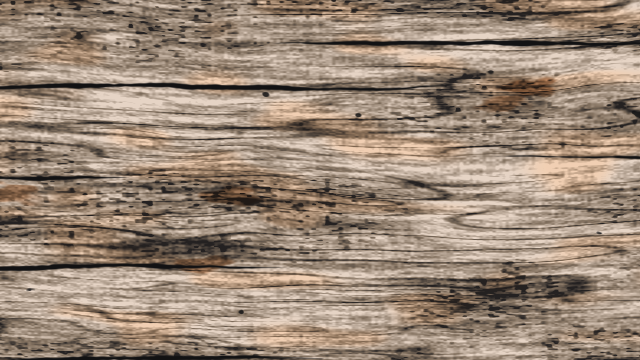
A Shadertoy shader for this texture:

```glsl
// Weathered timber: long horizontal fibres, thin seams, deep tapering cracks.
// Stretched value noise drives one tone, which a three-stop colour ramp turns
// into wood; knots, pits and cracks are laid over it with distance functions.

const vec3 DARK_WOOD  = vec3(0.20, 0.18, 0.17);
const vec3 MID_WOOD   = vec3(0.52, 0.45, 0.38);
const vec3 LIGHT_WOOD = vec3(0.84, 0.77, 0.71);
const vec3 CRACK_BLACK = vec3(0.07, 0.07, 0.075);
const vec3 KNOT_TINT  = vec3(0.90, 0.76, 0.64);
const vec3 WARM_TINT  = vec3(1.05, 0.98, 0.91);
const float BASE_TONE = 0.695;
const float CRACK_HALF_WIDTH = 0.0068;
const float BOARD_WIDTH = 1.78;
const int LEFT_CRACKS = 4;
const int RIGHT_CRACKS = 2;
const int KNOTS = 5;
const int HOLES = 7;

float hash(vec2 p) {
    return fract(sin(dot(p, vec2(127.1, 311.7))) * 43758.55);
}

float noise(vec2 p) {
    vec2 i = floor(p), f = fract(p);
    f = f * f * (3.0 - 2.0 * f);
    return mix(mix(hash(i), hash(i + vec2(1, 0)), f.x),
               mix(hash(i + vec2(0, 1)), hash(i + vec2(1, 1)), f.x), f.y);
}

// Noise centred on zero
float grain(vec2 p) { return noise(p) - 0.5; }

// Thin broken lines along the mid contour of stretched noise
float seams(vec2 p, vec2 scale, float width) {
    float line = 1.0 - smoothstep(0.0, width, abs(grain(p * scale)));
    return line * smoothstep(0.38, 0.65, noise(p * scale * 0.4 + 31.0));
}

// Signed distance to a wandering crack that tapers towards both ends
float crack(vec2 p, float y, float x0, float x1, float width) {
    float t = clamp((p.x - x0) / (x1 - x0), 0.0, 1.0);
    float taper = sqrt(max(4.0 * t * (1.0 - t), 0.0));
    float path = y + 0.018 * grain(vec2(p.x * 3.0, y * 37.0))
                   + 0.005 * grain(vec2(p.x * 17.0, y * 53.0));
    float ragged = 0.55 + 0.7 * noise(vec2(p.x * 9.0, y * 71.0))
                        + 0.3 * grain(p * vec2(60.0, 90.0));
    return abs(p.y - path) - width * (taper * ragged * 1.2 - 0.25);
}

float cracks(vec2 p) {
    float d = 1.0;
    for (int i = 0; i < LEFT_CRACKS; i++) {
        float k = float(i);
        float reach = 0.9 + 0.55 * sin(2.6 * k * k - 2.8 * k);
        d = min(d, crack(p, 0.008 + 0.25 * k, -0.3, reach, CRACK_HALF_WIDTH));
    }
    for (int i = 0; i < RIGHT_CRACKS; i++) {
        float k = float(i);
        d = min(d, crack(p, 0.565 + 0.315 * k, 1.4 - 0.65 * k, 2.1,
                         CRACK_HALF_WIDTH * (0.65 + 0.35 * k)));
    }
    return d;
}

void mainImage(out vec4 fragColor, in vec2 fragCoord) {
    vec2 p = fragCoord / iResolution.y;
    float soft = 1.0 / iResolution.y;

    // Fibres bend slowly along the board
    vec2 q = p;
    q.y += 0.06 * grain(p * vec2(1.5, 4.0)) + 0.014 * grain(p * vec2(6.0, 14.0));

    // Layered fibres, from broad bands to fine speckle
    float weather = 0.65 * noise(q * vec2(2.2, 9.0) + 7.0)
                  + 0.35 * noise(q * vec2(7.0, 28.0) + 3.0);
    float tone = BASE_TONE - 0.34 * (weather - 0.5);
    tone += 0.20 * grain(q * vec2(3.0, 42.0));
    tone += 0.30 * grain(q * vec2(6.0, 105.0) + 11.0);
    tone += 0.26 * grain(q * vec2(22.0, 190.0) + 23.0);
    tone += 0.24 * grain(q * vec2(110.0, 230.0) + 47.0);

    // Seams and dark pits, strongest in the weathered areas
    tone -= 0.36 * seams(q, vec2(2.0, 27.0), 0.07);
    tone -= 0.24 * seams(q + 5.0, vec2(4.5, 62.0), 0.11);
    float pits = smoothstep(0.60, 0.90, noise(q * vec2(55.0, 160.0) + 61.0));
    tone -= 0.38 * pits * smoothstep(0.45, 0.75, weather);

    // Worn brown knots
    float knot = 0.0;
    for (int i = 0; i < KNOTS; i++) {
        vec2 id = vec2(float(i), 4.0);
        vec2 centre = vec2(BOARD_WIDTH * hash(id), 0.15 + 0.7 * hash(id + 9.0));
        vec2 size = vec2(0.07, 0.02) * (0.6 + 0.8 * hash(id + 17.0));
        float r = length((q - centre) / size) + 0.9 * grain(q * vec2(25.0, 70.0));
        knot = max(knot, 1.0 - smoothstep(0.75, 1.2, r));
    }
    tone -= 0.10 * knot;

    // Small ragged holes
    float hole = 0.0;
    for (int i = 0; i < HOLES; i++) {
        vec2 id = vec2(float(i), 29.0);
        vec2 centre = vec2(BOARD_WIDTH * hash(id), hash(id + 5.0));
        float radius = mix(0.005, 0.017, pow(hash(id + 13.0), 3.0));
        float d = length((p - centre) * vec2(0.8, 1.2)) - radius
                + 0.012 * grain(p * vec2(70.0, 90.0));
        hole = max(hole, 1.0 - smoothstep(-soft, soft, d));
    }

    // Tone to colour, with faint warm stains
    float d = cracks(p);
    tone -= 0.10 * (1.0 - smoothstep(0.0, 0.012, d));
    tone = clamp(tone, 0.14, 0.90);
    vec3 colour = tone < 0.52 ? mix(DARK_WOOD, MID_WOOD, (tone - 0.20) / 0.32)
                              : mix(MID_WOOD, LIGHT_WOOD, (tone - 0.52) / 0.32);
    colour *= mix(vec3(1.0), WARM_TINT, smoothstep(0.55, 0.85, noise(q * vec2(5.0, 18.0) + 83.0)));
    colour *= mix(vec3(1.0), KNOT_TINT, knot);
    colour = mix(colour, CRACK_BLACK, 0.85 * hole);
    colour = mix(colour, CRACK_BLACK, 1.0 - smoothstep(-soft, soft, d));
    fragColor = vec4(colour, 1.0);
}
```
